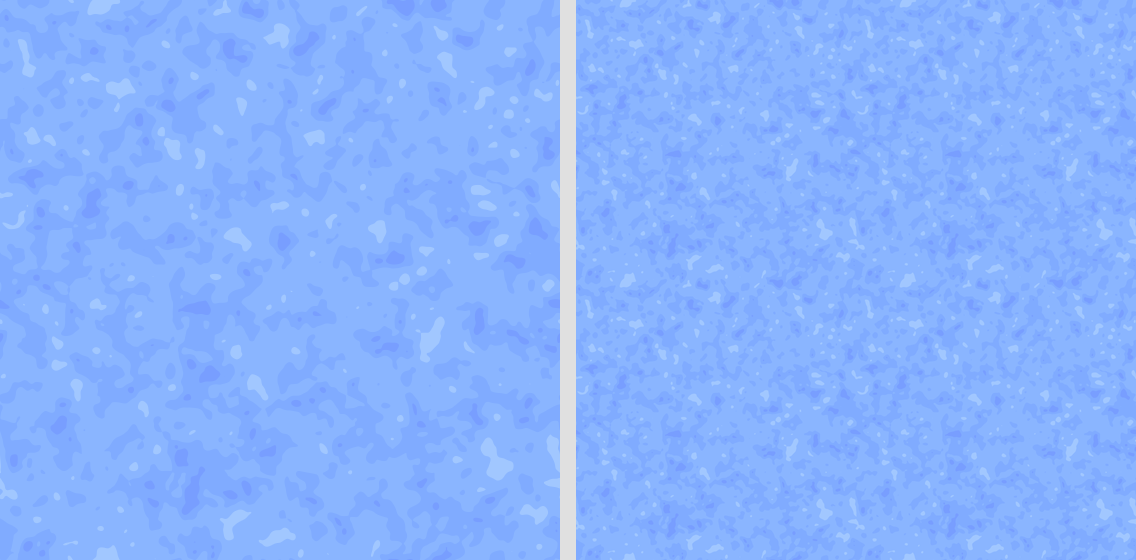
Left: one tile. Right: repeated 2 by 2.
A WebGL 1 fragment shader for this texture:

```glsl
precision highp float;
// Calm blue camouflage: one smooth random field cut into four flat tones.
// The field sums signed, elongated bumps scattered in wrapping cells; its
// analytic slope turns each threshold into a one-pixel smooth contour.
uniform vec2 u_resolution;

vec4 hash4(vec3 key) {
  vec4 q = fract(key.xyzx * vec4(0.1031, 0.1030, 0.0973, 0.1099));
  q += dot(q, q.wzxy + 33.33);
  return fract((q.xxyz + q.yzzw) * q.zywx);
}

// Cellular bump noise with a whole number of cells: x = value, yz = slope
vec3 bumpField(vec2 uv, float cells, float seed) {
  vec2 p = uv * cells;
  vec2 home = floor(p);
  vec3 sum = vec3(0.0);
  for (int j = -1; j <= 1; j++) {
    for (int i = -1; i <= 1; i++) {
      vec2 cell = home + vec2(float(i), float(j));
      vec2 wrapped = mod(cell, cells);
      // Two bumps per cell, each with its own place, axis and sign
      for (int n = 0; n < 2; n++) {
        vec4 rnd = hash4(vec3(wrapped, seed + float(n) * 7.0) + 1.0);
        vec2 d = p - cell - rnd.xy;
        float angle = rnd.z * 3.14159;
        vec2 axis = vec2(cos(angle), sin(angle));
        float across = dot(d, axis);
        float falloff = max(1.0 - dot(d, d) - 2.0 * across * across, 0.0);
        float weight = rnd.w < 0.5 ? -1.0 : 1.0;
        vec2 slope = -6.0 * falloff * falloff * (d + 2.0 * axis * across);
        sum += weight * vec3(falloff * falloff * falloff, slope);
      }
    }
  }
  return sum * vec3(1.0, cells, cells);
}

// Coverage of the area above a level, smoothed over one pixel
float above(vec3 field, float level) {
  float pixel = 1.0 / min(u_resolution.x, u_resolution.y);
  float width = max(length(field.yz) * pixel, 0.004);
  return clamp((field.x - level) / width + 0.5, 0.0, 1.0);
}

void main() {
  vec2 uv = gl_FragCoord.xy / u_resolution;

  // Broad patches plus finer detail, scaled to unit deviation
  vec3 field = bumpField(uv, 17.0, 3.0) + 0.75 * bumpField(uv, 37.0, 23.0);
  field /= 0.9;

  // Stack the tones from deep cores up to pale flecks
  vec3 deepBlue = vec3(0.47, 0.62, 1.0);
  vec3 shadeBlue = vec3(0.50, 0.67, 1.0);
  vec3 baseBlue = vec3(0.54, 0.71, 1.0);
  vec3 paleBlue = vec3(0.63, 0.78, 1.0);
  vec3 color = mix(deepBlue, shadeBlue, above(field, -1.9));
  color = mix(color, baseBlue, above(field, -0.44));
  color = mix(color, paleBlue, above(field, 1.75));
  gl_FragColor = vec4(color, 1.0);
}
```
